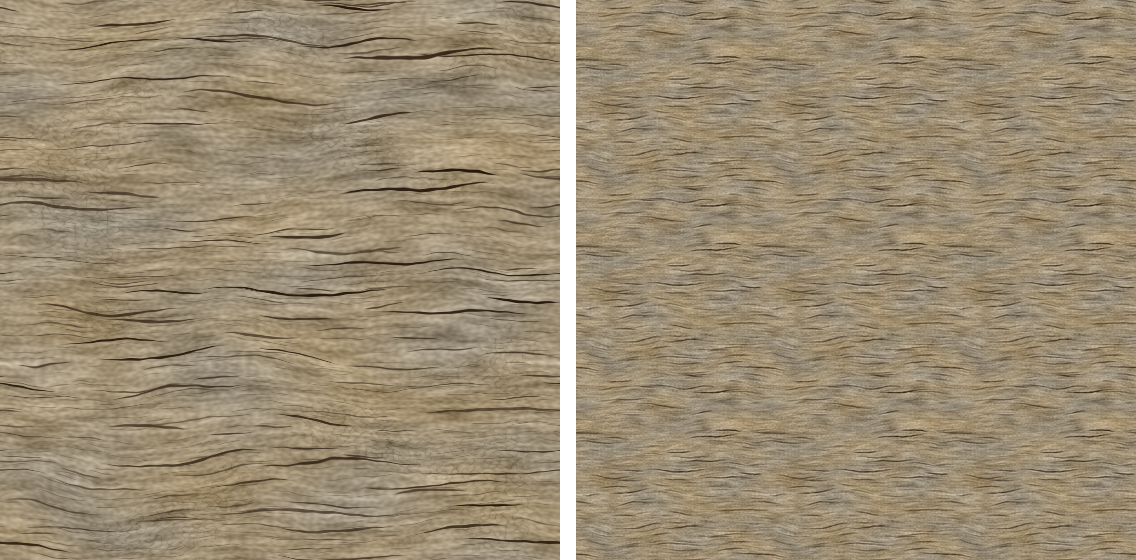
Left, the tile; right, the same tile 3 across and 3 down.
Write a WebGL 1 fragment shader that draws this texture.

```glsl
precision highp float;
// Weathered timber: pale brown fibres run sideways along a gently warped grain.
// Wrapping gradient noise gives tone, stains and crackle; three scales of
// tapered, wavy splits are scattered over wrapping grids so the plank tiles.

uniform vec2 u_resolution;

const vec3 WOOD_COLOR = vec3(0.634, 0.576, 0.474);
const vec3 SPLIT_COLOR = vec3(0.150, 0.095, 0.045);
const vec3 WARM_TO_GREY = vec3(-0.045, -0.005, 0.055);
const float TAU = 6.28318;

vec4 hash4(vec2 p) {
  vec4 q = fract(p.xyxy * vec4(0.1031, 0.1030, 0.0973, 0.1099));
  q += dot(q, q.wzxy + 33.33);
  return fract((q.xxyz + q.yzzw) * q.zywx);
}

float cornerSlope(vec2 cell, vec2 corner, vec2 local, vec2 period, float seed) {
  float angle = TAU * hash4(mod(cell + corner, period) + seed).x;
  return dot(vec2(cos(angle), sin(angle)), local - corner);
}

// Gradient noise with a whole number of cells per canvas, about -0.7 to 0.7.
float wrapNoise(vec2 uv, vec2 period, float seed) {
  vec2 cell = floor(uv * period);
  vec2 f = fract(uv * period);
  vec2 blend = f * f * f * (f * (f * 6.0 - 15.0) + 10.0);
  float low = mix(cornerSlope(cell, vec2(0.0, 0.0), f, period, seed),
                  cornerSlope(cell, vec2(1.0, 0.0), f, period, seed), blend.x);
  float high = mix(cornerSlope(cell, vec2(0.0, 1.0), f, period, seed),
                   cornerSlope(cell, vec2(1.0, 1.0), f, period, seed), blend.x);
  return mix(low, high, blend.y);
}

// Bends the straight fibres into slow waves with small ripples.
vec2 warpGrain(vec2 uv) {
  float bend = 0.034 * wrapNoise(uv, vec2(3.0, 4.0), 11.0)
             + 0.010 * wrapNoise(uv, vec2(8.0, 13.0), 23.0)
             + 0.002 * wrapNoise(uv, vec2(38.0, 44.0), 37.0);
  return vec2(uv.x, uv.y + bend);
}

// One tapered split per occupied grid cell; returns its darkness.
float splits(vec2 uv, vec2 grid, float halfWidth, float density,
             float ragged, float softness, float seed) {
  vec2 cell = floor(uv * grid);
  float darkness = 0.0;
  for (int row = -1; row <= 1; row++) {
    for (int column = -1; column <= 1; column++) {
      vec2 id = cell + vec2(float(column), float(row));
      vec4 place = hash4(mod(id, grid) + seed);
      vec4 shape = hash4(mod(id, grid) + seed + 61.0);
      vec2 offset = uv * grid - id - place.xy;
      float along = offset.x / mix(0.35, 0.95, place.z * place.z);
      float taper = max(1.0 - along * along, 0.0);
      float wave = 0.35 * (shape.x - 0.5) * offset.x
                 + 0.10 * sin(offset.x * 5.0 + TAU * shape.y);
      float away = abs(offset.y - wave) / grid.y;
      float width = halfWidth * taper * mix(0.5, 1.15, shape.z) * (1.0 + ragged);
      float line = 1.0 - smoothstep(width - softness, width + softness, away);
      float depth = mix(0.55, 1.0, shape.w) * smoothstep(0.0, 0.45, taper);
      darkness = max(darkness, line * depth * step(place.w, density));
    }
  }
  return darkness;
}

// Fibre brightness from broad bands down to pores.
float fibreTone(vec2 grain) {
  return 0.07 * wrapNoise(grain, vec2(3.0, 13.0), 41.0)
       + 0.11 * wrapNoise(grain, vec2(7.0, 52.0), 53.0)
       + 0.13 * wrapNoise(grain, vec2(16.0, 128.0), 67.0)
       + 0.11 * wrapNoise(grain, vec2(84.0, 190.0), 79.0);
}

// Fine net of short checks, present only in patches.
float crackle(vec2 grain) {
  float patches = smoothstep(0.0, 0.3, wrapNoise(grain, vec2(4.0, 8.0), 83.0));
  float net = abs(wrapNoise(grain, vec2(52.0, 84.0), 97.0));
  return patches * (1.0 - smoothstep(0.0, 0.11, net));
}

void main() {
  vec2 uv = gl_FragCoord.xy / u_resolution;
  vec2 grain = warpGrain(uv);
  float softness = max(0.0011, 0.6 / u_resolution.y);

  // Fibres, stains and the drift between warm and grey wood.
  float stain = smoothstep(0.12, 0.5, wrapNoise(grain, vec2(8.0, 30.0), 101.0));
  float tone = fibreTone(grain) - 0.07 * crackle(grain) - 0.07 * stain;
  float weathering = wrapNoise(grain, vec2(4.0, 9.0), 113.0);
  vec3 color = WOOD_COLOR + tone + weathering * WARM_TO_GREY;

  // Long open splits, shorter checks and hairlines.
  float ragged = 0.7 * wrapNoise(uv, vec2(34.0, 60.0), 127.0);
  float open = splits(grain, vec2(5.0, 24.0), 0.0024, 0.42, ragged, softness, 131.0);
  float checks = splits(grain, vec2(9.0, 46.0), 0.0013, 0.34, ragged, softness, 149.0);
  float hairs = splits(grain, vec2(17.0, 96.0), 0.0008, 0.36, ragged, softness, 163.0);
  float darkness = max(open, max(0.72 * checks, 0.38 * hairs));

  gl_FragColor = vec4(mix(color, SPLIT_COLOR, darkness), 1.0);
}
```
